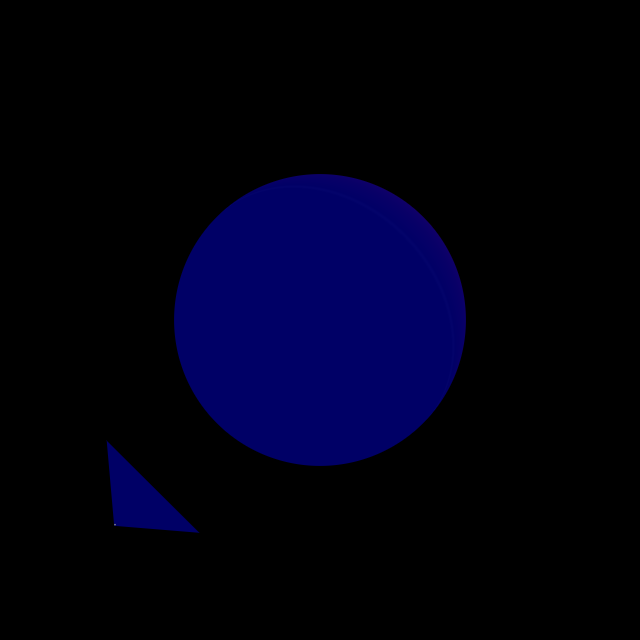
A Shadertoy shader for this background:

```glsl
// A deep blue ball and a small blue triangle on black.
// Both are distance functions with smoothed edges; the ball has a faint
// violet sheen from a light behind its upper right side.

const vec3 BACKGROUND = vec3(0.0);
const vec3 BLUE = vec3(0.0, 0.0, 0.4);
const vec3 RIM_TINT = vec3(0.13, 0.0, 0.02);
const vec3 ARC_TINT = vec3(0.012, 0.012, 0.016);
const vec3 GLINT_COLOR = vec3(0.55);

const vec2 BALL_CENTER = vec2(0.5);
const float BALL_RADIUS = 0.228;
const vec3 LIGHT_DIR = vec3(0.405, 0.405, -0.82);
const float ARC_WIDTH = 0.035;

// Triangle corners, mirrored about the diagonal
const vec2 TIP_TOP = vec2(0.1667, 0.3115);
const vec2 TIP_CORNER = vec2(0.1784, 0.1784);
const vec2 TIP_RIGHT = vec2(0.3115, 0.1675);
const vec2 GLINT_POS = vec2(0.1797, 0.1803);
const float GLINT_RADIUS = 0.0012;

// Signed distance to the line a-b, positive on its right side
float edgeDistance(vec2 p, vec2 a, vec2 b) {
    vec2 along = normalize(b - a);
    return dot(p - a, vec2(along.y, -along.x));
}

// Corners run counterclockwise; the result is negative inside
float triangleDistance(vec2 p, vec2 a, vec2 b, vec2 c) {
    return max(edgeDistance(p, a, b),
               max(edgeDistance(p, b, c), edgeDistance(p, c, a)));
}

float coverage(float distance, float pixel) {
    return clamp(0.5 - distance / pixel, 0.0, 1.0);
}

// Ball colour with the back light grazing its rim
vec3 shadeBall(vec2 offset) {
    vec2 q = offset / BALL_RADIUS;
    vec3 normal = vec3(q, sqrt(max(0.0, 1.0 - dot(q, q))));
    float light = dot(normal, LIGHT_DIR);
    float arc = 1.0 - smoothstep(0.0, ARC_WIDTH, abs(light));
    return BLUE + RIM_TINT * max(light, 0.0) + ARC_TINT * arc;
}

void mainImage(out vec4 fragColor, in vec2 fragCoord) {
    float canvas = min(iResolution.x, iResolution.y);
    float pixel = 1.0 / canvas;
    vec2 p = (fragCoord - 0.5 * iResolution.xy) / canvas + 0.5;

    vec3 color = BACKGROUND;

    // Ball
    vec2 offset = p - BALL_CENTER;
    float ball = coverage(length(offset) - BALL_RADIUS, pixel);
    color = mix(color, shadeBall(offset), ball);

    // Triangle
    float wedge = triangleDistance(p, TIP_TOP, TIP_CORNER, TIP_RIGHT);
    color = mix(color, BLUE, coverage(wedge, pixel));

    // Glint at the square corner
    float glint = coverage(length(p - GLINT_POS) - GLINT_RADIUS, pixel);
    color = mix(color, GLINT_COLOR, glint);

    fragColor = vec4(color, 1.0);
}
```
